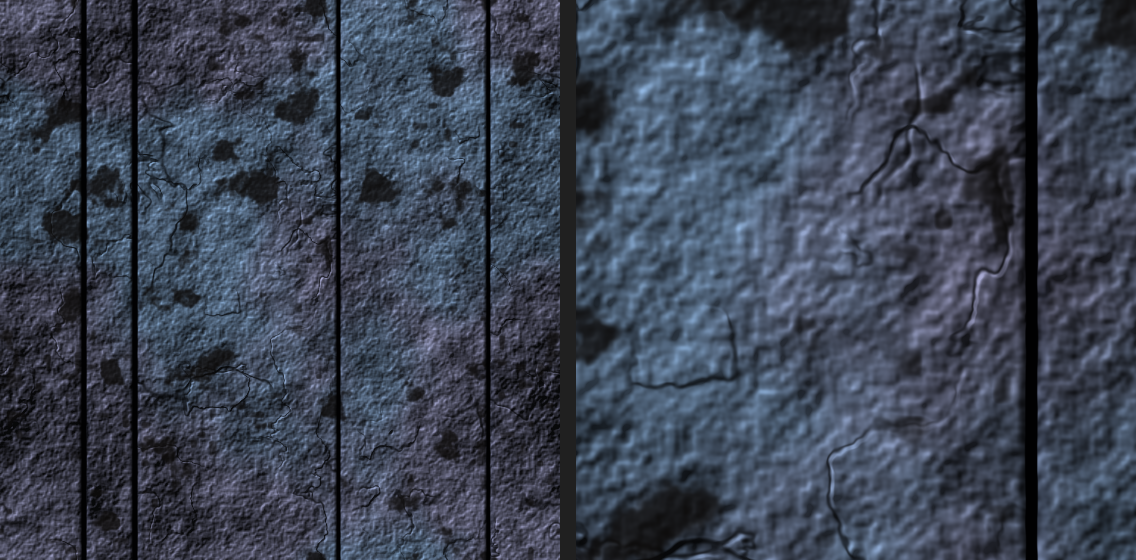
Left, the full canvas; right, a detail of the centre.
Give the GLSL for this texture, as a Shadertoy shader.

```glsl
// Weathered blue-grey metal planks split by four dark vertical grooves.
// Wrapping noise builds a height field of grain, lumps and peeling flakes,
// which is lit from the upper left, then darkened by cracks and rusty pits.

float hash(vec2 cell, float seed) {
    vec3 q = fract(vec3(cell.xyx) * 0.1031 + seed * 0.137);
    q += dot(q, q.yzx + 33.33);
    return fract((q.x + q.y) * q.z);
}

// Value noise with n cells across the canvas, wrapping at its borders.
float noise(vec2 p, float n, float seed) {
    vec2 i = floor(p * n), f = fract(p * n);
    vec2 a = mod(i, n), b = mod(i + 1.0, n);
    f = f * f * f * (f * (f * 6.0 - 15.0) + 10.0);
    return mix(mix(hash(a, seed), hash(vec2(b.x, a.y), seed), f.x),
               mix(hash(vec2(a.x, b.y), seed), hash(b, seed), f.x), f.y);
}

float fbm(vec2 p, float n, float seed) {
    float sum = 0.0, amp = 0.5;
    for (int k = 0; k < 5; k++) {
        sum += amp * noise(p, n, seed + float(k));
        n *= 2.0;
        amp *= 0.5;
    }
    return sum / 0.96875;
}

// x: surface height, y: darkness of the cracks along flake borders.
vec2 surface(vec2 p, float seed) {
    float height = 1.5 * fbm(p, 20.0, seed + 3.0)
                 + 0.28 * noise(p, 95.0, seed + 9.0)
                 + 0.24 * noise(p, 190.0, seed + 11.0);
    float crack = 0.0;
    vec2 warp = vec2(noise(p, 16.0, seed + 13.0), noise(p, 16.0, seed + 14.0)) - 0.5;
    for (int k = 0; k < 2; k++) {
        float layer = float(k);
        float s = seed + 20.0 + layer * 8.0;
        float level = fbm(p + 0.025 * warp, 5.0 + 8.0 * layer, s) - 0.53;
        float gate = smoothstep(0.4, 0.68, noise(p, 7.0, s + 6.0));
        float width = 0.010 + 0.007 * layer;
        height += 0.17 * gate * smoothstep(-width, width, level);
        crack += gate * exp(-pow((level + width) / width, 2.0));
    }
    return vec2(height, crack);
}

void mainImage(out vec4 fragColor, in vec2 fragCoord) {
    vec2 p = fragCoord / iResolution.xy;
    float px = 1.0 / iResolution.x;

    // Grooves: solid gap, shadowed left lip and pale right bevel.
    vec4 seams = vec4(0.150, 0.241, 0.6045, 0.872);
    vec4 halfWidths = vec4(0.0048, 0.0050, 0.0036, 0.0037);
    float plank = 0.0, gap = 0.0, lip = 0.0, bevel = 0.0;
    for (int k = 0; k < 4; k++) {
        float d = p.x - seams[k];
        float edge = abs(d) - halfWidths[k] - 0.0008 * (noise(p, 90.0, 2.0) - 0.5);
        plank += step(0.0, d);
        gap = max(gap, 1.0 - smoothstep(-px, px, edge));
        lip = max(lip, step(d, 0.0) * (1.0 - smoothstep(0.0, 0.006, edge)));
        bevel = max(bevel, step(0.0, d) * (1.0 - smoothstep(0.004, 0.009, edge)));
    }
    float seed = mod(plank, 4.0) * 50.0;

    // Relief from the height difference toward the light.
    vec2 here = surface(p, seed);
    float relief = here.x - surface(p + vec2(-0.002, 0.002), seed).x;

    // Broad stains, fine mottling and directional light.
    float stain = fbm(p, 4.0, 301.0) - 0.5;
    float blue = fbm(p, 3.0, 311.0) - 0.5 + 0.08 * cos(6.2832 * (p.y - 0.76));
    float tone = 0.255 + 0.32 * stain + 0.16 * blue
               + 0.22 * (fbm(p, 32.0, 321.0) - 0.5);
    tone += clamp(relief, -0.16, 0.24);
    tone += 0.5 * pow(max(relief - 0.07, 0.0), 1.2);
    tone *= 1.0 - 0.55 * min(here.y, 1.0);

    // Small pits and larger corroded patches.
    float pits = smoothstep(0.80, 0.95, noise(p, 58.0, 331.0))
               * smoothstep(0.35, 0.65, noise(p, 9.0, 341.0));
    float rust = smoothstep(0.64, 0.74, fbm(p * vec2(1.0, 1.0), 15.0, 351.0));
    float decay = max(0.65 * pits, 0.8 * rust);

    // Violet-grey steel shifting to blue, with brown in the decay.
    vec3 tint = mix(vec3(0.98, 0.99, 1.23), vec3(0.82, 1.03, 1.27),
                    smoothstep(-0.08, 0.2, blue));
    vec3 color = max(tone, 0.03) * tint;
    color = mix(color, vec3(0.055, 0.048, 0.045) + 0.15 * max(relief, 0.0), decay);

    color *= 1.0 - 0.6 * lip;
    color += bevel * vec3(0.025, 0.03, 0.045);
    color = mix(color, vec3(0.004, 0.004, 0.008), gap);
    fragColor = vec4(clamp(color, 0.0, 1.0), 1.0);
}
```
